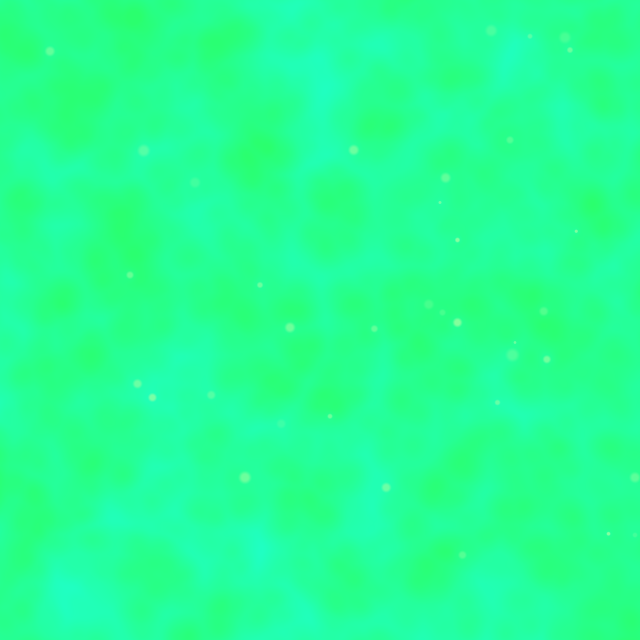
Give the GLSL for this texture, as a Shadertoy shader.

```glsl
// Soft glowing green cells with cyan seams and a sparse scatter of pale motes.

const vec3 CELL_GREEN = vec3(0.165, 1.0, 0.43);
const vec3 SEAM_CYAN = vec3(0.115, 1.0, 0.83);
const vec3 MOTE_PALE = vec3(0.62, 1.0, 0.62);
const int MOTE_COUNT = 36;

float hash(vec2 p) {
    return fract(sin(dot(p, vec2(127.1, 311.7))) * 43758.545);
}

vec2 hash2(vec2 p) {
    return vec2(hash(p), hash(p + vec2(37.2, 17.9)));
}

float valueNoise(vec2 p) {
    vec2 cell = floor(p);
    vec2 f = fract(p);
    f = f * f * (3.0 - 2.0 * f);
    float low = mix(hash(cell), hash(cell + vec2(1, 0)), f.x);
    float high = mix(hash(cell + vec2(0, 1)), hash(cell + vec2(1, 1)), f.x);
    return mix(low, high, f.y);
}

// Distance to the nearest scattered point, blended softly across the seams
float softCells(vec2 p, float sharpness) {
    vec2 cell = floor(p);
    vec2 f = fract(p);
    float total = 0.0;
    for (int y = -1; y <= 1; y++) {
        for (int x = -1; x <= 1; x++) {
            vec2 offset = vec2(x, y);
            vec2 d = offset + hash2(cell + offset) - f;
            total += exp(-sharpness * sqrt(dot(d, d) + 0.015));
        }
    }
    return -log(total) / sharpness;
}

// Three sizes of cells over a broad drift
float cellField(vec2 uv) {
    vec2 warp = vec2(valueNoise(uv * 9.0 + 4.0), valueNoise(uv * 9.0 + 31.0));
    vec2 p = uv + 0.02 * (warp - 0.5);
    float field = 0.50 * softCells(p * 6.5 + 3.0, 18.0);
    field += 0.32 * softCells(p * 12.0 + 19.0, 18.0);
    field += 0.18 * softCells(p * 22.0 + 47.0, 14.0);
    return field + 0.22 * (valueNoise(uv * 3.5 + 71.0) - 0.5);
}

// Pale soft disc with a faint cyan halo
vec3 addMote(vec3 color, vec2 offset, float radius, float strength) {
    float d = length(offset) / radius;
    float halo = exp(-d * d * 0.6);
    float core = 1.0 - smoothstep(0.35, 1.0, d);
    color = mix(color, SEAM_CYAN, 0.3 * strength * halo);
    return mix(color, MOTE_PALE, strength * core);
}

void mainImage(out vec4 fragColor, in vec2 fragCoord) {
    vec2 uv = fragCoord / iResolution.y;
    float aspect = iResolution.x / iResolution.y;

    // Cells
    float seam = clamp(0.41 + 1.25 * (cellField(uv) - 0.47), 0.0, 1.0);
    vec3 color = mix(CELL_GREEN, SEAM_CYAN, seam);

    // Motes
    for (int i = 0; i < MOTE_COUNT; i++) {
        vec2 seed = vec2(float(i) + 0.5, 8.3);
        vec2 center = hash2(seed) * vec2(aspect, 1.0);
        float radius = mix(0.003, 0.013, hash(seed + 5.1));
        float strength = mix(0.2, 0.85, hash(seed + 11.7));
        color = addMote(color, uv - center, radius, strength);
    }

    fragColor = vec4(color, 1.0);
}
```
